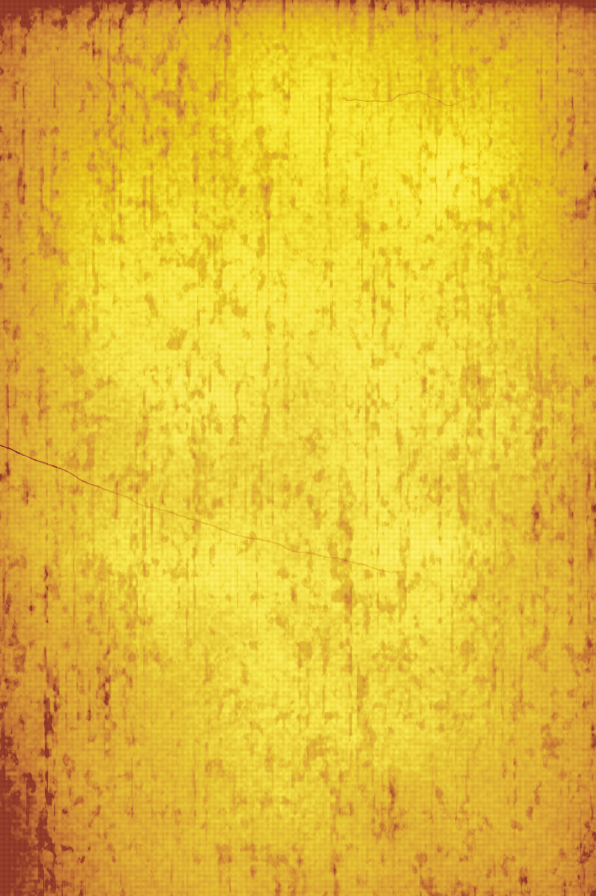
A Shadertoy shader for this background:

```glsl
// Weathered golden canvas: a wear value (0 pale yellow, 1 dark rust) is summed
// from edge falloffs, soft light patches, mottling, broken scratches, grit
// and cracks, then mapped through a colour ramp and overlaid with a weave.
#define BASE_WEAR 0.02
#define MOTTLE 0.36
#define SCRATCH 0.34
#define GRIT 0.30
#define GRAIN 0.26
#define WEAVE 0.012
#define THREADS 170.0
#define CRACK_WIDTH 0.0011

const vec3 PALE   = vec3(0.98, 0.93, 0.42);
const vec3 YELLOW = vec3(0.96, 0.89, 0.29);
const vec3 GOLD   = vec3(0.90, 0.77, 0.20);
const vec3 AMBER  = vec3(0.87, 0.68, 0.20);
const vec3 ORANGE = vec3(0.83, 0.58, 0.20);
const vec3 COPPER = vec3(0.76, 0.44, 0.20);
const vec3 RUST   = vec3(0.57, 0.23, 0.16);

float hash(vec2 p) {
    vec3 q = fract(p.xyx * vec3(0.1031, 0.1030, 0.0973));
    q += dot(q, q.yzx + 33.33);
    return fract((q.x + q.y) * q.z);
}

float noise(vec2 p) {
    vec2 i = floor(p), f = fract(p);
    f = f * f * (3.0 - 2.0 * f);
    vec2 e = vec2(0.0, 1.0);
    return mix(mix(hash(i), hash(i + e.yx), f.x),
               mix(hash(i + e), hash(i + e.yy), f.x), f.y);
}

float fbm(vec2 p) {
    float sum = 0.0, amp = 0.5;
    for (int i = 0; i < 5; i++) {
        sum += amp * noise(p);
        p = mat2(1.6, 1.2, -1.2, 1.6) * p + 17.3;
        amp *= 0.5;
    }
    return sum;
}

// Soft elliptical spot
float spot(vec2 uv, vec2 centre, vec2 radius) {
    vec2 d = (uv - centre) / radius;
    return exp(-dot(d, d));
}

// Thin line at a signed height, visible between two x positions
float crack(float height, float x, float start, float end) {
    float width = max(CRACK_WIDTH, 0.6 / iResolution.y);
    float span = smoothstep(start - 0.02, start, x) * (1.0 - smoothstep(end - 0.05, end, x));
    return span * (1.0 - smoothstep(0.2 * width, 1.6 * width, abs(height)));
}

float edgeWear(vec2 uv) {
    float w = 0.50 * exp(-uv.x / 0.12) + 0.46 * exp((uv.x - 1.0) / 0.12);
    w += 0.50 * exp((uv.y - 1.0) / 0.016) + 0.30 * exp((uv.y - 1.0) / 0.09);
    w += 0.34 * exp(-uv.y / 0.15);
    w += 0.34 * spot(uv, vec2(0.0, 0.06), vec2(0.24, 0.16));
    w += 0.12 * spot(uv, vec2(0.0, 0.27), vec2(0.25, 0.10));
    w += 0.10 * spot(uv, vec2(0.12, 0.92), vec2(0.22, 0.12));
    return w + 0.10 * spot(uv, vec2(1.0, 0.15), vec2(0.35, 0.20));
}

float lightPatches(vec2 uv) {
    float g = 0.20 * spot(uv, vec2(0.76, 0.81), vec2(0.08, 0.05));
    g += 0.12 * spot(uv, vec2(0.58, 0.86), vec2(0.20, 0.08));
    g += 0.18 * spot(uv, vec2(0.30, 0.375), vec2(0.18, 0.06));
    g += 0.16 * spot(uv, vec2(0.74, 0.39), vec2(0.10, 0.03));
    g += 0.12 * spot(uv, vec2(0.32, 0.57), vec2(0.18, 0.06));
    g += 0.14 * spot(uv, vec2(0.78, 0.31), vec2(0.14, 0.04));
    g += 0.10 * spot(uv, vec2(0.68, 0.17), vec2(0.12, 0.05));
    return g + 0.12 * spot(uv, vec2(0.30, 0.72), vec2(0.18, 0.08));
}

// Places where scratches and grit gather
float wornStreaks(vec2 uv) {
    float s = spot(uv, vec2(0.27, 0.86), vec2(0.06, 0.12));
    s += spot(uv, vec2(0.42, 0.66), vec2(0.03, 0.12));
    s += spot(uv, vec2(0.68, 0.49), vec2(0.04, 0.15));
    s += spot(uv, vec2(0.58, 0.26), vec2(0.03, 0.16));
    return s + spot(uv, vec2(0.22, 0.36), vec2(0.08, 0.10));
}

vec3 wearColour(float wear) {
    float s = wear * 5.0;
    vec3 c = mix(PALE, YELLOW, clamp(s + 1.0, 0.0, 1.0));
    c = mix(c, GOLD, clamp(s, 0.0, 1.0));
    c = mix(c, AMBER, clamp(s - 1.0, 0.0, 1.0));
    c = mix(c, ORANGE, clamp(s - 2.0, 0.0, 1.0));
    c = mix(c, COPPER, clamp(s - 3.0, 0.0, 1.0));
    return mix(c, RUST, clamp(s - 4.0, 0.0, 1.0));
}

void mainImage(out vec4 fragColor, in vec2 fragCoord) {
    vec2 uv = fragCoord / iResolution.xy;
    vec2 p = fragCoord / iResolution.y;

    // Broad tone
    float wear = BASE_WEAR + edgeWear(uv) - lightPatches(uv);
    wear += MOTTLE * (fbm(p * 9.0 + 3.1) - 0.48);

    // Hair-thin vertical scratches broken by grit
    float streaks = wornStreaks(uv);
    float line = noise(p * vec2(230.0, 9.0)) + 0.35 * noise(p * vec2(40.0, 4.0) + 9.0) + 0.15 * streaks;
    float breakup = smoothstep(0.2, 0.8, noise(p * vec2(260.0, 120.0) + 40.0));
    wear += SCRATCH * smoothstep(0.78, 1.2, line) * breakup;
    float grit = fbm(p * vec2(110.0, 75.0) + 60.0) + 0.30 * fbm(p * vec2(20.0, 9.0)) + 0.05 * streaks;
    wear += GRIT * smoothstep(0.68, 0.92, grit);
    wear += GRAIN * (0.6 * noise(p * 300.0) + 0.4 * noise(p * vec2(150.0, 190.0)) - 0.5);

    // Long sloping crack, and jagged ones near the top and right
    float jag = 0.012 * (fbm(p * 30.0) - 0.5);
    float sag = uv.y - 0.505 + uv.x * (0.31 - 0.14 * uv.x) + jag;
    wear += crack(sag, uv.x, -0.1, 0.70) * mix(0.50, 0.20, smoothstep(0.14, 0.22, uv.x));
    wear += 0.28 * crack(uv.y - 0.888 + 3.0 * jag, uv.x, 0.58, 0.80);
    wear += 0.25 * crack(uv.y - 0.685 + 2.5 * jag, uv.x, 0.91, 1.06);

    // Purer yellow above, woven threads over everything
    vec3 colour = wearColour(wear);
    colour.b -= 0.10 * smoothstep(0.50, 0.85, uv.y) * (1.0 - smoothstep(0.2, 0.6, wear));
    vec2 thread = sin(6.2832 * THREADS * p);
    colour += WEAVE * (thread.x + thread.y);
    fragColor = vec4(clamp(colour, 0.0, 1.0), 1.0);
}
```
